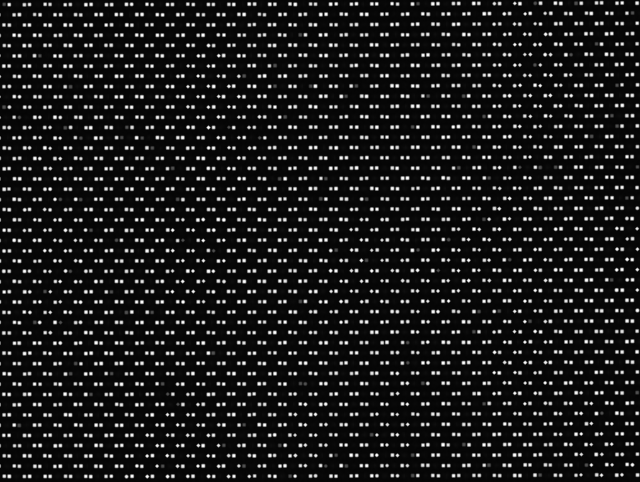
A Shadertoy shader for this pattern:

```glsl
// Dark woven mesh: staggered rows of paired bright pinholes with uneven light
const float ROWS = 46.98;        // rows over the canvas height
const float PITCH = 1.991;       // distance between pairs, in row heights
const vec2 FIRST_PAIR = vec2(0.65, 0.44); // from the top left, in row heights
const float HALF_GAP = 0.252;    // pair centre to hole centre
const float HOLE_RADIUS = 0.162; // radius at half brightness
const float HOLE_SOFTNESS = 0.108;
const vec3 CLOTH = vec3(0.022);
const vec3 THREAD = vec3(0.034);
const vec3 LIGHT = vec3(0.99);

float hash(vec2 p) {
    vec3 q = fract(p.xyx * vec3(0.1031, 0.1030, 0.0973));
    q += dot(q, q.yzx + 33.33);
    return fract((q.x + q.y) * q.z);
}

vec2 gradientAt(vec2 cell) {
    float angle = 6.2832 * hash(cell + 71.0);
    return vec2(cos(angle), sin(angle));
}

float gradientNoise(vec2 p) {
    vec2 i = floor(p), f = p - i;
    vec2 w = f * f * f * (f * (f * 6.0 - 15.0) + 10.0);
    vec2 e = vec2(0.0, 1.0);
    float low = mix(dot(gradientAt(i), f), dot(gradientAt(i + e.yx), f - e.yx), w.x);
    float high = mix(dot(gradientAt(i + e.xy), f - e.xy), dot(gradientAt(i + e.yy), f - e.yy), w.x);
    return mix(low, high, w.y);
}

// Length under a norm: 1 is a diamond, 2 a circle, higher is squarer
float normLength(vec2 p, float power) {
    vec2 a = pow(abs(p) + 1e-4, vec2(power));
    return pow(a.x + a.y, 1.0 / power);
}

// One pinhole; side is -1 for the left of its pair and 1 for the right
float pinhole(vec2 p, vec2 pairId, float side, float pixel) {
    vec2 id = vec2(pairId.x * 2.0 + 0.5 * side + 200.5, pairId.y + 100.0);
    float pinch = smoothstep(0.05, 0.4, gradientNoise(id * vec2(0.11, 0.06) + side * 5.0));
    vec2 jitter = 0.05 * (vec2(hash(id + 3.0), hash(id + 17.0)) - 0.5);
    float distanceOut = normLength(p - vec2(side * HALF_GAP, 0.0) - jitter, mix(3.2, 1.35, pinch));
    float radius = HOLE_RADIUS * (0.95 + 0.12 * hash(id + 29.0));
    float soft = max(HOLE_SOFTNESS, 0.6 * pixel);
    float glow = 1.0 - smoothstep(radius - soft, radius + soft, distanceOut);
    float dimmed = step(0.965, hash(id + 43.0));
    float strength = mix(0.88 + 0.14 * hash(id + 59.0), 0.3, dimmed);
    return glow * strength;
}

// Faint raised thread between neighbouring pairs
float threadGlint(vec2 p, vec2 pairId) {
    vec2 d = vec2(abs(p.x) - 0.5 * PITCH, p.y) / vec2(0.42, 0.34);
    return exp(-2.0 * dot(d, d)) * (0.3 + 0.7 * hash(pairId + 150.0));
}

void mainImage(out vec4 fragColor, in vec2 fragCoord) {
    float pixel = ROWS / iResolution.y;
    vec2 p = vec2(fragCoord.x, iResolution.y - fragCoord.y) * pixel;

    // Slight bow of the cloth towards the right edge
    float across = fragCoord.x / iResolution.x;
    p.y += 0.16 * across * across;

    // Staggered lattice of pairs
    vec2 q = p - FIRST_PAIR;
    float row = round(q.y);
    float shifted = q.x / PITCH - 0.5 * mod(row, 2.0);
    vec2 pairId = vec2(round(shifted), row);
    vec2 local = vec2((shifted - pairId.x) * PITCH, q.y - row);

    // Light through both holes
    float light = 0.0;
    for (float side = -1.0; side < 2.0; side += 2.0)
        light = max(light, pinhole(local, pairId, side, pixel));

    // Cloth, threads and fine grain
    float grain = 0.008 * gradientNoise(p * 3.0);
    vec3 color = CLOTH + THREAD * threadGlint(local, pairId) + grain;
    color = mix(color, LIGHT, light);
    fragColor = vec4(clamp(color, 0.0, 1.0), 1.0);
}
```
